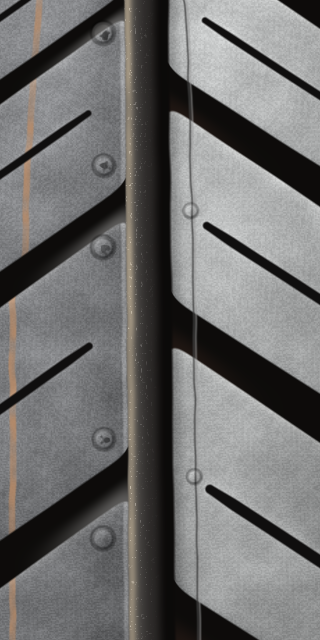
A Shadertoy shader for this pattern:

```glsl
float hash(vec2 p) {
    return fract(sin(dot(p, vec2(127.1, 311.7))) * 43758.5453);
}

float noise(vec2 p) {
    vec2 i = floor(p), f = fract(p);
    f = f * f * (3.0 - 2.0 * f);
    return mix(mix(hash(i), hash(i + vec2(1, 0)), f.x),
               mix(hash(i + vec2(0, 1)), hash(i + vec2(1, 1)), f.x), f.y);
}

float fbm(vec2 p) {
    float sum = 0.0, amp = 0.5;
    for (int i = 0; i < 4; i++) {
        sum += amp * noise(p);
        p = p * 2.1 + 7.3;
        amp *= 0.5;
    }
    return sum;
}

float band(float d, float halfWidth, float soft) {
    return 1.0 - smoothstep(halfWidth - soft, halfWidth + soft, abs(d));
}

// Row spacing grows down the canvas as the surface comes nearer
float rowY(float k, vec3 rows) {
    return rows.x + k * (rows.y + k * rows.z);
}

// Tapered slit running outward from a rounded tip
float sipeDistance(vec2 q, vec2 tip, float slope, float radius) {
    vec2 dir = normalize(vec2(1.0, slope));
    float along = max(dot(q - tip, dir), 0.0);
    return length(q - tip - dir * along) - radius * (0.8 + 0.2 * smoothstep(0.0, 0.1, along));
}

// Rubber block with slanted grooves and sipes; q = (distance from channel, y down)
vec3 tread(vec2 q, vec3 rubber, vec3 rows, float slope, vec2 width, vec2 sipe,
           vec2 sipeRadius, vec3 wall, float soft) {
    vec3 col = rubber;
    for (int i = -1; i <= 3; i++) {
        float k = float(i);
        float v = q.y - rowY(k, rows) - slope * q.x;
        float halfWidth = max(width.x + width.y * k, 0.02) * (1.0 + 0.25 * q.x);
        halfWidth += 0.02 * exp(-max(q.x, 0.0) * 60.0);
        float d = (abs(v) - halfWidth) / sqrt(1.0 + slope * slope);
        float rim = exp(-abs(d) * 65.0);
        col += rim * (v > 0.0 ? 0.11 : -0.05) * vec3(1.0, 0.98, 0.94);
        float lit = smoothstep(-0.1, 1.0, v / halfWidth) * smoothstep(0.36, 0.0, q.x);
        col = mix(col, mix(vec3(0.05, 0.045, 0.04), wall, lit), 1.0 - smoothstep(-soft, soft, d));

        vec2 tip = vec2(sipe.x, rowY(k + sipe.y, rows) + slope * sipe.x);
        float s = sipeDistance(q, tip, slope, sipeRadius.x + sipeRadius.y * k);
        col += 0.06 * exp(-abs(s) * 90.0);
        col = mix(col, vec3(0.06, 0.055, 0.055), 1.0 - smoothstep(-soft, soft, s));
    }
    return col;
}

// Small moulded stud with a lit side, shadow ring and torn centre
vec3 addStud(vec3 col, vec2 p, float radius, float tear, float soft) {
    float r = length(p);
    float light = dot(p, vec2(-0.6, -0.8)) / radius;
    col *= 1.0 - 0.3 * band(r - radius, radius * 0.22, soft);
    col += (0.03 + 0.13 * light) * band(r, radius, soft);
    float hole = length(p - radius * vec2(0.15, 0.1)) + radius * 0.5 * (noise(p * 90.0 + tear * 20.0) - 0.5);
    return mix(col, col * 0.4, tear * band(hole, radius * 0.4, soft));
}

// Central channel: dusty left wall falling into shadow
vec3 channel(float u, vec2 p) {
    float speck = smoothstep(0.78, 1.0, noise(p * vec2(260.0, 190.0)));
    vec3 col = mix(vec3(0.30, 0.29, 0.28), vec3(0.17, 0.16, 0.155), smoothstep(0.1, 0.55, u));
    col = mix(col, vec3(0.045, 0.038, 0.035), smoothstep(0.5, 0.85, u));
    float dust = exp(-pow((u - 0.07) / 0.11, 2.0)) * (0.75 + 0.4 * noise(p * vec2(30.0, 9.0)));
    col = mix(col, vec3(0.65, 0.60, 0.52), dust * 0.85);
    return col + 0.22 * speck * smoothstep(0.75, 0.1, u);
}

void mainImage(out vec4 fragColor, in vec2 fragCoord) {
    vec2 p = vec2(fragCoord.x, iResolution.y - fragCoord.y) / iResolution.x;
    float soft = max(0.004, 0.8 / iResolution.x);
    float leftEdge = 0.388 + 0.007 * p.y + 0.003 * noise(vec2(p.y * 12.0, 2.0));
    float rightEdge = 0.523 + 0.010 * p.y + 0.004 * noise(vec2(p.y * 9.0, 5.0));
    vec3 leftRows = vec3(0.013, 0.495, 0.12);
    vec3 rightRows = vec3(0.273, 0.638, 0.091);
    float grain = 0.10 * (noise(p * 230.0) - 0.5) + 0.16 * (fbm(p * 9.0) - 0.47);

    // Left block with a faded paint stripe
    vec2 q = vec2(leftEdge - p.x, p.y);
    float tone = 0.56 - 0.06 * p.y - 0.07 * smoothstep(0.25, 0.0, q.x) + grain;
    vec3 rubber = tone * vec3(0.99, 1.0, 1.02) + 0.14 * band(q.x - 0.008, 0.007, 0.005);
    float stripeX = 0.075 + 0.05 * pow(max(1.0 - p.y, 0.0), 2.0) - 0.036 * smoothstep(0.78, 0.95, p.y);
    stripeX += 0.006 * (noise(vec2(p.y * 14.0, 1.0)) - 0.5);
    float stripe = band(p.x - stripeX, 0.010, soft) * (0.35 + 0.55 * noise(p * vec2(40.0, 25.0)));
    rubber = mix(rubber, vec3(0.72, 0.54, 0.40), stripe);
    vec3 left = tread(q, rubber, leftRows, 0.70, vec2(0.035, 0.016), vec2(0.117, 0.47),
                      vec2(0.012, 0.002), vec3(0.36, 0.355, 0.35), soft);
    for (int i = 0; i < 3; i++) {
        float k = float(i), y = rowY(k, leftRows);
        float tear = 0.9 * hash(vec2(k, 4.0));
        left = addStud(left, p - vec2(0.325, y - 0.11), 0.032, tear, soft);
        left = addStud(left, p - vec2(0.322, y + 0.09 + 0.055 * k), 0.034, 0.9 - 0.4 * k, soft);
    }

    // Right block with a moulding seam
    q = vec2(p.x - rightEdge, p.y);
    tone = 0.73 - 0.08 * p.y + 0.04 * sin(q.x * 9.0) + grain;
    tone *= 0.78 + 0.22 * smoothstep(0.0, 0.05, q.x);
    vec3 right = tread(q, tone * vec3(0.99, 1.0, 1.0), rightRows, 0.66, vec2(0.057, 0.012),
                       vec2(0.115, 0.52), vec2(0.015, 0.003), vec3(0.12, 0.085, 0.07), soft);
    float seamX = 0.573 + 0.046 * sqrt(p.y * 0.5) + 0.004 * (noise(vec2(p.y * 16.0, 8.0)) - 0.5);
    right = mix(right, vec3(0.24), 0.75 * band(p.x - seamX, 0.003, soft));
    right = mix(right, vec3(0.62), 0.55 * band(p.x - seamX - 0.007, 0.003, soft));
    for (int i = 0; i < 2; i++) {
        float y = rowY(float(i) + 0.56, rightRows);
        right = addStud(right, p - vec2(seamX - 0.004, y), 0.022, 0.0, soft);
    }

    // Join both blocks across the channel
    vec3 col = channel((p.x - leftEdge) / (rightEdge - leftEdge), p);
    col = mix(col, left, 1.0 - smoothstep(-soft, soft, p.x - leftEdge));
    col = mix(col, right, smoothstep(-soft, 2.0 * soft, p.x - rightEdge));
    fragColor = vec4(clamp(col, 0.0, 1.0), 1.0);
}
```
